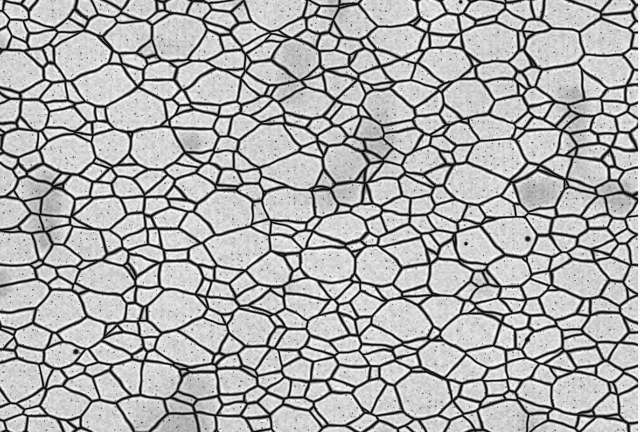
Reproduce this texture procedurally as a Shadertoy shader.

```glsl
// Polished metal section: pale flattened grains with thin dark boundaries.
// The grains are a weighted Voronoi (power) diagram, stretched sideways and
// gently warped; bright halos, pits and fine mottling finish the surface.

float hash(vec2 p) {
    return fract(sin(dot(p, vec2(127.1, 311.7))) * 43758.545);
}

vec2 hash2(vec2 p) {
    return vec2(hash(p), hash(p + 57.3));
}

float noise(vec2 p) {
    vec2 i = floor(p), f = fract(p);
    f = f * f * (3.0 - 2.0 * f);
    return mix(mix(hash(i), hash(i + vec2(1, 0)), f.x),
               mix(hash(i + vec2(0, 1)), hash(i + vec2(1, 1)), f.x), f.y);
}

vec2 noise2(vec2 p) {
    return vec2(noise(p), noise(p + 31.7)) - 0.5;
}

// Seed position in xy, squared radius of influence in z
vec3 grainSeed(vec2 cell) {
    float size = hash(cell + 11.9);
    float weight = 0.35 * size + 1.6 * pow(size, 7.0);
    return vec3(cell + 0.05 + 0.9 * hash2(cell), weight);
}

// Distance to the closest grain boundary, in canvas heights
float boundaryDistance(vec2 uv) {
    vec2 scale = vec2(18.0, 26.0);
    vec2 p = uv * scale;
    vec2 base = floor(p);

    // Owner: the seed of least power
    vec3 owner = vec3(0.0);
    float ownerPower = 1e5;
    for (int y = -2; y <= 2; y++)
    for (int x = -2; x <= 2; x++) {
        vec3 seed = grainSeed(base + vec2(x, y));
        vec2 r = p - seed.xy;
        float power = dot(r, r) - seed.z;
        if (power < ownerPower) {
            ownerPower = power;
            owner = seed;
        }
    }

    // Closest dividing line between the owner and any neighbour
    float nearest = 1e5;
    for (int y = -2; y <= 2; y++)
    for (int x = -2; x <= 2; x++) {
        vec3 seed = grainSeed(base + vec2(x, y));
        vec2 apart = seed.xy - owner.xy;
        if (dot(apart, apart) > 1e-5) {
            vec2 r = p - seed.xy;
            float gap = 0.5 * (dot(r, r) - seed.z - ownerPower);
            nearest = min(nearest, gap / length(apart * scale));
        }
    }
    return nearest;
}

// Scattered round pits, one at most per square of a grid
float pits(vec2 uv, float count, float chance, float radius) {
    vec2 p = uv * count;
    vec2 cell = floor(p);
    vec2 centre = cell + 0.25 + 0.5 * hash2(cell + 5.1);
    float size = radius * (0.6 + 0.6 * hash(cell + 23.7));
    float d = length(p - centre) / count;
    float present = step(hash(cell + 71.3), chance);
    return present * (1.0 - smoothstep(size * 0.4, size * 1.4, d));
}

void mainImage(out vec4 fragColor, in vec2 fragCoord) {
    vec2 uv = fragCoord / iResolution.y;
    float aspect = iResolution.x / iResolution.y;

    // Curved boundaries
    vec2 warped = uv + 0.012 * noise2(uv * 16.0) + 0.004 * noise2(uv * 50.0);
    float d = boundaryDistance(warped + 3.0);

    // Mottled grain surface
    float mottle = noise(uv * 230.0) - 0.5;
    float shade = 0.83 + 0.13 * mottle + 0.04 * (noise(uv * 5.0) - 0.5);
    shade -= 0.14 * smoothstep(0.78, 0.98, noise(uv * 9.0 + 40.0));

    // Bright halo beside each boundary
    float halo = smoothstep(0.004, 0.0065, d) - smoothstep(0.0065, 0.0115, d);
    shade += 0.10 * halo;

    // Small grey pits and a few large black ones
    shade -= 0.36 * pits(uv, 62.0, 0.30, 0.0022);
    shade -= 0.20 * pits(uv + 7.7, 85.0, 0.25, 0.0018);
    shade = mix(shade, 0.06, pits(uv + 2.3, 9.0, 0.06, 0.0065));

    // Dark boundary lines of slightly uneven weight
    float lineWidth = 0.0046 + 0.0014 * noise(uv * 22.0 + 9.0);
    float ink = 1.0 - smoothstep(0.0002, lineWidth, d);
    shade = mix(shade, 0.04, ink);

    // Narrow white margin on the right
    shade = mix(shade, 0.97, smoothstep(aspect - 0.006, aspect - 0.003, uv.x));

    fragColor = vec4(vec3(clamp(shade, 0.0, 1.0)), 1.0);
}
```
